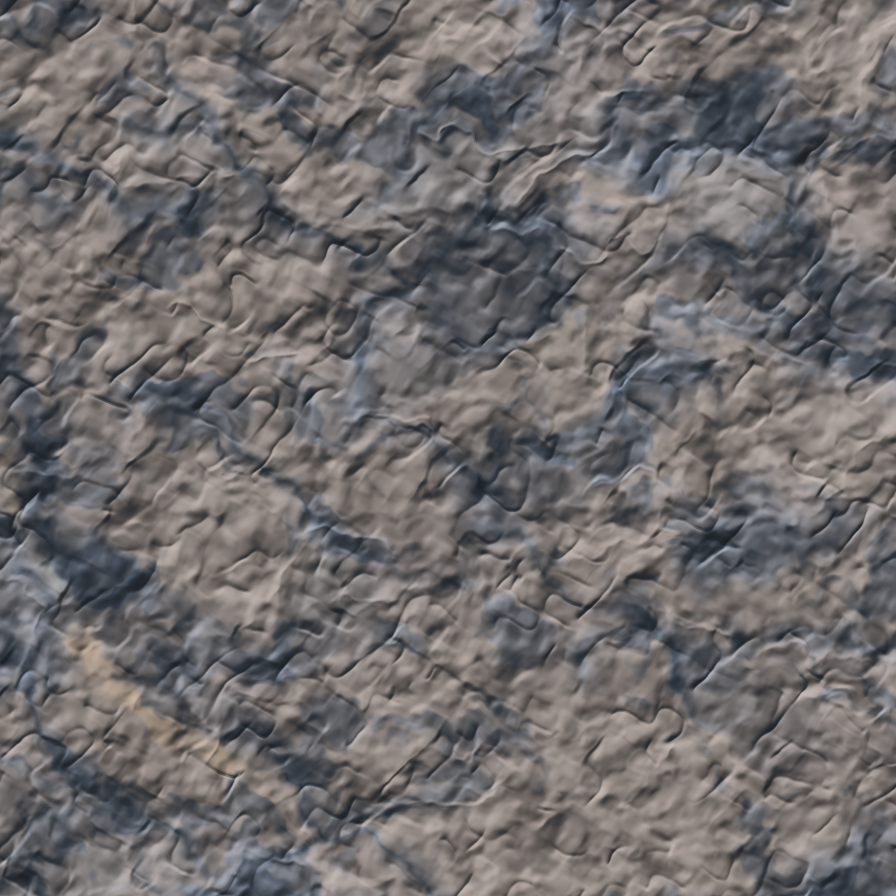
Write a WebGL 2 fragment shader that draws this texture.

```glsl
#version 300 es
precision highp float;

uniform vec2 u_resolution;
out vec4 fragColor;

float hash(vec2 cell) {
  return fract(sin(dot(cell, vec2(127.1, 311.7))) * 43758.5453);
}

float noise(vec2 p) {
  vec2 cell = floor(p);
  vec2 f = fract(p);
  vec2 u = f * f * f * (f * (f * 6.0 - 15.0) + 10.0);
  float low = mix(hash(cell), hash(cell + vec2(1.0, 0.0)), u.x);
  float high = mix(hash(cell + vec2(0.0, 1.0)), hash(cell + vec2(1.0, 1.0)), u.x);
  return mix(low, high, u.y);
}

vec2 rotate(vec2 p, float angle) {
  float c = cos(angle);
  float s = sin(angle);
  return vec2(c * p.x - s * p.y, s * p.x + c * p.y);
}

float fbm(vec2 p) {
  float sum = 0.0;
  float weight = 0.533;
  for (int i = 0; i < 4; i++) {
    sum += weight * noise(p);
    p = rotate(p, 0.6) * 2.03 + 7.3;
    weight *= 0.5;
  }
  return sum;
}

vec2 warp(vec2 p, float scale, float amount) {
  return p + amount * (vec2(fbm(p * scale), fbm(p * scale + 31.0)) - 0.5);
}

// Crest along the middle level of a noise field, broken into short pieces
float fold(vec2 p, float sharpness) {
  float level = abs(noise(p) - 0.5);
  float crest = exp(-sharpness * sqrt(level * level + 0.0004));
  return crest * smoothstep(0.4, 0.7, noise(p * 1.3 + 17.0));
}

// Height of the crumpled surface
float relief(vec2 p) {
  vec2 q = warp(p, 14.0, 0.085);
  float height = 0.011 * fold(q * vec2(4.0, 9.0) + 3.0, 14.0);
  height += 0.009 * fold(rotate(q, -0.75) * vec2(5.0, 9.0) + 41.0, 14.0);
  height += 0.008 * fold(q * vec2(10.0, 16.0) + 67.0, 9.0);
  height += 0.008 * noise(q * vec2(22.0, 28.0));
  // Winding grooves and round grains
  vec2 g = p + 0.25 * (q - p);
  height -= 0.010 * fold(rotate(g, -0.8) * vec2(22.0, 34.0) + 11.0, 7.0);
  height -= 0.009 * fold(rotate(g, 0.5) * vec2(25.0, 36.0) + 53.0, 7.0);
  height += 0.0105 * noise(rotate(g, -0.6) * vec2(50.0, 60.0));
  height += 0.0065 * noise(rotate(g, 0.5) * vec2(90.0, 94.0));
  return height;
}

vec2 reliefSlope(vec2 p, float reach) {
  vec2 e = vec2(reach, 0.0);
  return vec2(relief(p + e.xy) - relief(p - e.xy),
              relief(p + e.yx) - relief(p - e.yx)) / (2.0 * reach);
}

// Signed distance to the long curved scar, positive on its upper side
float scarDistance(vec2 p) {
  float curve = 0.5 * exp(-4.5 * p.x);
  return (p.y - curve) / sqrt(1.0 + 20.25 * curve * curve);
}

float band(float x, float start, float end, float blur) {
  return smoothstep(start - blur, start + blur, x)
       * (1.0 - smoothstep(end - blur, end + blur, x));
}

// Warm stone in the light, slate blue in the shade
vec3 stoneColor(float tone, float coolness) {
  vec3 warm = tone * vec3(1.06, 0.99, 0.955);
  vec3 cool = tone * vec3(0.87, 0.99, 1.15);
  return mix(warm, cool, coolness);
}

void main() {
  vec2 p = gl_FragCoord.xy / u_resolution;
  vec2 q = warp(p, 14.0, 0.085);

  // Light falls from above and to the left
  vec2 lightDirection = vec2(-0.5, 0.87);
  float lit = -dot(reliefSlope(p, 0.0016), lightDirection);
  float tone = 0.505 + 0.165 * lit + 13.0 * (relief(p) - 0.0135);

  // Ragged creases in three directions and small hollows collect shadow
  float crease = fold(q * vec2(4.0, 8.0) + vec2(3.0, 3.14), 14.0);
  crease = max(crease, fold(rotate(q, -0.75) * vec2(3.5, 8.0) + 83.0, 15.0));
  crease = max(crease, fold(rotate(q, 0.7) * vec2(3.5, 8.0) + 29.0, 15.0));
  float hollow = smoothstep(0.56, 0.74, fbm(q * vec2(14.0, 20.0) + 5.0));
  float shadow = clamp(crease + 0.55 * hollow, 0.0, 1.0);
  tone -= 0.23 * shadow;

  // Scar: shaded bank above, pale lip below
  float scar = scarDistance(q);
  float scarFade = 1.0 - smoothstep(0.26, 0.42, p.x);
  float patches = smoothstep(0.3, 0.65, noise(q * 19.0 + 23.0));
  float bank = band(scar, 0.004, 0.055, 0.012) * scarFade * mix(0.45, 1.0, patches);
  float lip = band(scar, -0.026, -0.001, 0.006) * scarFade * mix(0.3, 1.0, patches);
  tone += 0.12 * lip - 0.17 * bank;

  // Soft limits keep the deepest and brightest grains in range
  tone = 0.43 + 0.31 * tanh((tone - 0.43) / 0.31);
  float shade = 1.0 - smoothstep(0.13, 0.33, tone);
  float coolness = clamp(0.7 * shade + 0.8 * shadow + 0.5 * bank, 0.0, 1.0);
  vec3 color = stoneColor(tone, coolness);
  color *= mix(vec3(1.0), vec3(1.04, 1.0, 0.93), lip);
  fragColor = vec4(color, 1.0);
}
```
